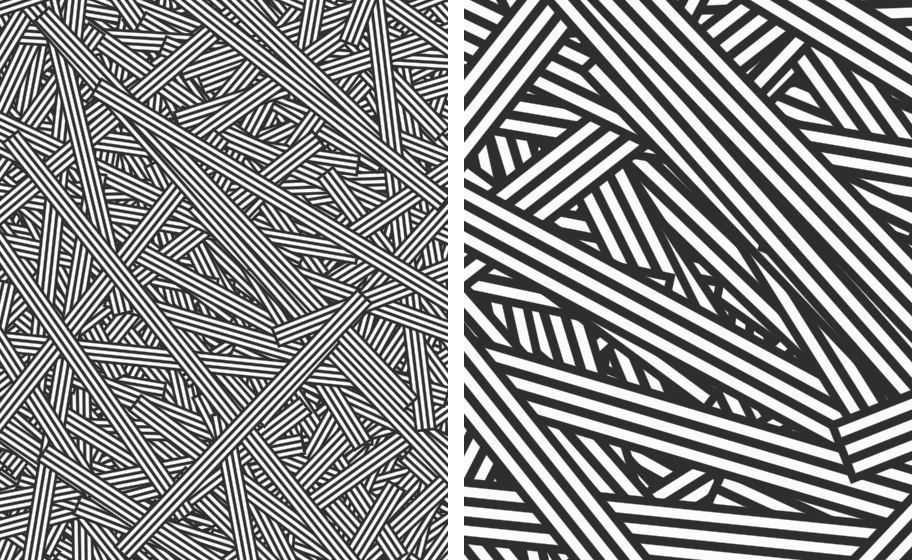
Left: the whole. Right: its middle third, enlarged.
Write a WebGL 1 fragment shader that draws this pattern.

```glsl
precision highp float;
// Draws a dense heap of straight bands, each with three white stripes on charcoal.
// Random finite bands are visited from the top of the heap down and composited
// front to back, so each dark rim cuts cleanly across the bands beneath it.

uniform vec2 u_resolution;

const vec3 CHARCOAL = vec3(0.18);
const vec3 WHITE = vec3(0.985);

// All lengths are in canvas heights.
const float STRIPE_PERIOD = 0.0115;
const float STRIPE_WIDTH = 0.0060;
const float RIM = 0.0050;
const float BAND_HALF_WIDTH = STRIPE_PERIOD + 0.5 * STRIPE_WIDTH + RIM;
const float SPAWN_MARGIN = 0.3;
const float EDGE_SOFTNESS = 1.4; // in pixels
const int BAND_COUNT = 700;
const float PI = 3.14159265;
const float GOLDEN_STEP = 0.618034;

float hash(vec2 p) {
  return fract(sin(dot(p, vec2(127.1, 311.7))) * 43758.5453);
}

// Antialiased fill of a signed distance over the given edge width.
float fill(float dist, float edge) {
  return clamp(0.5 - dist / edge, 0.0, 1.0);
}

// Direction of a band: diagonals are favoured, falling ones a little more,
// while upright and level bands are rare.
float bandAngle(float index) {
  float turn = fract(index * GOLDEN_STEP + 0.4 * hash(vec2(index, 14.1)));
  float angle = PI * pow(turn, 0.83);
  return angle + 0.14 * sin(4.0 * angle) - 0.08 * sin(2.0 * angle);
}

// Half the length of a band; those on top of the heap are longer.
float bandHalfLength(float index) {
  float shortest = mix(0.24, 0.12, smoothstep(0.0, 40.0, index));
  return mix(shortest, 0.58, hash(vec2(index, 15.9)));
}

// Position along (x) and across (y) the band with the given index.
vec2 bandCoords(vec2 p, float index, vec2 extent) {
  vec2 jitter = vec2(hash(vec2(index, 21.3)), hash(vec2(index, 32.7))) - 0.5;
  vec2 centre = jitter * (extent + SPAWN_MARGIN);
  float angle = bandAngle(index);
  vec2 along = vec2(cos(angle), sin(angle));
  vec2 q = p - centre;
  return vec2(dot(q, along), dot(q, vec2(-along.y, along.x)));
}

// Signed distance to the whole band, dark rim included.
float bandDistance(vec2 q, float halfLength) {
  return max(abs(q.x) - halfLength, abs(q.y) - BAND_HALF_WIDTH);
}

// Signed distance to the nearest of the three white stripes.
float stripeDistance(vec2 q, float halfLength) {
  float nearest = clamp(floor(q.y / STRIPE_PERIOD + 0.5), -1.0, 1.0);
  float across = abs(q.y - nearest * STRIPE_PERIOD) - 0.5 * STRIPE_WIDTH;
  return max(across, abs(q.x) - halfLength + RIM);
}

void main() {
  float pixel = 1.0 / u_resolution.y;
  float edge = EDGE_SOFTNESS * pixel;
  vec2 extent = u_resolution * pixel;
  vec2 p = gl_FragCoord.xy * pixel - 0.5 * extent;

  float whiteness = 0.0;
  float uncovered = 1.0;

  // Front to back: each band only fills what is still uncovered.
  for (int i = 0; i < BAND_COUNT; i++) {
    float index = float(i) + 1.0;
    float halfLength = bandHalfLength(index);
    vec2 q = bandCoords(p, index, extent);
    float cover = fill(bandDistance(q, halfLength), edge);
    float stripe = fill(stripeDistance(q, halfLength), edge);
    whiteness += uncovered * cover * stripe;
    uncovered *= 1.0 - cover;
    if (uncovered < 0.004) break;
  }

  gl_FragColor = vec4(mix(CHARCOAL, WHITE, whiteness), 1.0);
}
```
